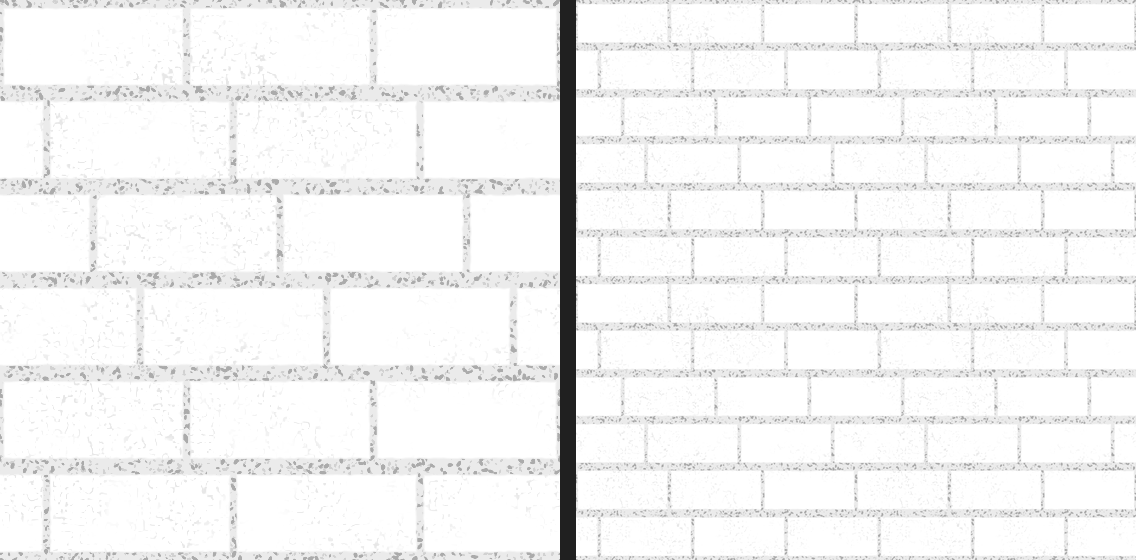
Left: one tile. Right: repeated 2 by 2.
Give the GLSL for this texture, as a three.js fragment shader.

```glsl
varying vec2 vUv;

#define COLUMNS 3.0
#define ROWS 6.0
#define ROW_SHIFT 0.25
#define BED_HALF 0.0150
#define HEAD_HALF 0.0068
#define EDGE_SOFT 0.0028
#define EDGE_ROUGH 0.0022
#define DARK_CELLS 96.0
#define PALE_CELLS 144.0
#define WEAR_STRENGTH 0.85

const float TAU = 6.28318;
const vec3 BRICK = vec3(1.0);
const vec3 MORTAR = vec3(0.92);
const vec3 PALE_GRIT = vec3(0.82);
const vec3 DARK_GRIT = vec3(0.67);
const vec3 WEAR = vec3(0.89);

vec2 hash2(vec2 p) {
  vec3 q = fract(p.xyx * vec3(0.1031, 0.1030, 0.0973));
  q += dot(q, q.yzx + 33.33);
  return fract((q.xx + q.yz) * q.zy);
}

// Value noise that wraps after n cells
float noise(vec2 uv, float n) {
  vec2 p = uv * n;
  vec2 i = floor(p);
  vec2 f = fract(p);
  f = f * f * (3.0 - 2.0 * f);
  float a = hash2(mod(i, n)).x;
  float b = hash2(mod(i + vec2(1.0, 0.0), n)).x;
  float c = hash2(mod(i + vec2(0.0, 1.0), n)).x;
  float d = hash2(mod(i + 1.0, n)).x;
  return mix(mix(a, b, f.x), mix(c, d, f.x), f.y);
}

// Scattered ragged grains on a wrapping cell grid
float grains(vec2 uv, float n, float density) {
  vec2 p = uv * n;
  vec2 base = floor(p);
  float ragged = (noise(uv, n * 2.0) - 0.5) * 0.38;
  float cover = 0.0;
  for (int y = -1; y <= 1; y++) {
    for (int x = -1; x <= 1; x++) {
      vec2 cell = base + vec2(float(x), float(y));
      vec2 id = mod(cell, n);
      vec2 place = hash2(id + 7.0);
      vec2 kind = hash2(id + 211.0);
      float angle = TAU * hash2(id + 419.0).x;
      vec2 d = p - cell - place;
      d = vec2(cos(angle) * d.x + sin(angle) * d.y, cos(angle) * d.y - sin(angle) * d.x);
      float r = length(d * vec2(0.85, 1.5)) + ragged - mix(0.22, 0.50, kind.y);
      cover = max(cover, step(kind.x, density) * (1.0 - smoothstep(-0.09, 0.09, r)));
    }
  }
  return cover;
}

// Signed distance to the joints, negative inside
float jointDistance(vec2 uv) {
  float row = floor((1.0 - uv.y) * ROWS);
  float bed = abs(fract(uv.y * ROWS + 0.5) - 0.5) / ROWS;
  float head = abs(fract(uv.x * COLUMNS - ROW_SHIFT * row + 0.5) - 0.5) / COLUMNS;
  return min(bed - BED_HALF, head - HEAD_HALF);
}

// Broken hairline flecks gathered in patches, fading to one side
float wear(vec2 uv) {
  float patches = 0.6 * noise(uv, 9.0) + 0.4 * noise(uv + 0.37, 26.0);
  patches += 0.16 * cos(TAU * (uv.x - 0.33));
  float vein = 1.0 - smoothstep(0.03, 0.13, abs(noise(uv, 88.0) - 0.5));
  float broken = smoothstep(0.48, 0.72, noise(uv + 0.19, 230.0));
  return vein * broken * smoothstep(0.38, 0.75, patches);
}

void main() {
  vec2 uv = vUv;
  float d = jointDistance(uv) + (noise(uv, 120.0) - 0.5) * EDGE_ROUGH;
  float joint = 1.0 - smoothstep(-EDGE_SOFT, EDGE_SOFT, d);
  float core = 1.0 - smoothstep(-0.0025, 0.0, d);

  // Mortar with two sizes of grit
  vec3 mortar = mix(MORTAR, PALE_GRIT, grains(uv + 0.13, PALE_CELLS, 0.36) * core);
  mortar = mix(mortar, DARK_GRIT, grains(uv, DARK_CELLS, 0.40) * core);

  // Worn brick faces
  vec3 face = mix(BRICK, WEAR, WEAR_STRENGTH * wear(uv));

  gl_FragColor = vec4(mix(face, mortar, joint), 1.0);
}
```
